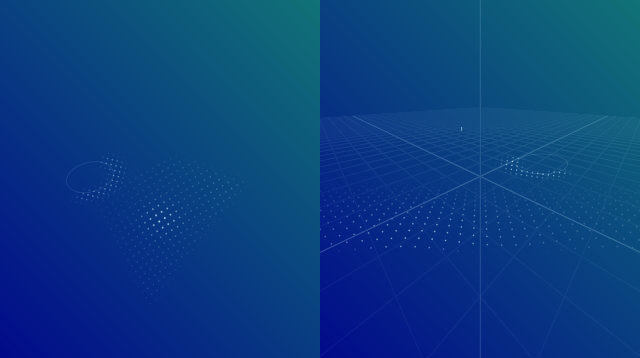
This background is drawn by a Shadertoy shader. Its source:

```glsl
// Two side-by-side panels with a diagonal blue-to-teal gradient. The left holds a
// drifting sheet of dots; the right a perspective ground grid with dots on it.
// Dots come from repeated lattices, shaped by half-planes, ellipses and glows.

const float PANEL = 0.897;          // panel width, in canvas heights
const float VANISH = 0.479;         // offset of the two vanishing points
const float ORIGIN_DEPTH = 4.417;   // ground depth where the main axes cross
const vec2 HORIZON = vec2(1.346, 0.7336);
const vec3 DEEP_BLUE = vec3(0.005, 0.040, 0.542);
const vec3 TEAL = vec3(0.064, 0.447, 0.465);
const vec3 PALE = vec3(0.74, 0.89, 0.98);

mat2 rotation(float a) {
    return mat2(cos(a), sin(a), -sin(a), cos(a));
}

// Soft coverage of a stroke or dot at distance d
float cover(float d, float size, float px) {
    return 1.0 - smoothstep(0.0, size + 0.7 * px, abs(d));
}

float glow(vec2 offset, vec2 size) {
    vec2 q = offset / size;
    return exp(-dot(q, q));
}

// Signed distance to the line from a to b, positive on its left
float halfPlane(vec2 p, vec2 a, vec2 b) {
    vec2 e = normalize(b - a);
    return e.x * (p.y - a.y) - e.y * (p.x - a.x);
}

float latticeDots(vec2 p, vec2 cell, float radius, float px) {
    vec2 q = (fract(p / cell) - 0.5) * cell;
    return cover(length(q), radius, px);
}

float ellipseRing(vec2 q, vec2 radii, float px) {
    float f = length(q / radii);
    float d = (f - 1.0) * f / max(length(q / (radii * radii)), 0.001);
    return cover(d, 0.0006, px);
}

// Crescent of dots on the side of an ellipse that faces a direction
float crescentDots(vec2 q, vec2 radii, vec2 facing, vec2 cell, float turn, float px) {
    vec2 n = q / radii;
    float band = (length(n) - 1.0) / 0.30;
    float side = smoothstep(-0.25, 0.35, dot(normalize(n + 0.0001), facing));
    return latticeDots(rotation(turn) * q, cell, 0.0020, px) * exp(-band * band) * side;
}

float dotSheet(vec2 p, float px) {
    vec2 tip = vec2(0.416, 0.115), left = vec2(0.225, 0.465);
    vec2 top = vec2(0.490, 0.590), right = vec2(0.722, 0.495);
    float inside = min(min(halfPlane(p, tip, right), halfPlane(p, right, top)),
                       min(halfPlane(p, top, left), halfPlane(p, left, tip)));
    vec2 q = rotation(-0.55) * p;
    q += 0.004 * sin(q.yx * vec2(19.0, 15.0) + vec2(0.6, 2.0));
    float core = glow(p - vec2(0.452, 0.388), vec2(0.050, 0.044));
    float rim = glow(p - vec2(0.630, 0.475), vec2(0.090, 0.080));
    float hollow = glow(p - vec2(0.340, 0.420), vec2(0.100, 0.080));
    float light = 0.15 + 0.12 * rim - 0.07 * hollow + 0.85 * core;
    float dots = latticeDots(q, vec2(0.0185, 0.0195), 0.0020 + 0.0008 * core, px);
    return dots * light * smoothstep(0.0, 0.04, inside);
}

// Dots on the ground plane; s is measured right of and below the horizon point
float groundDots(vec2 s, vec2 p, float px) {
    vec2 cell = vec2(0.20, 0.14);
    float depth = 1.0 / s.y;
    vec2 ground = vec2(s.x * depth / VANISH, depth);
    float wave = 0.06 * sin(ground.x * 2.2 + 0.8);
    vec2 dotAt = (floor((ground + vec2(0.0, wave)) / cell) + 0.5) * cell;
    dotAt.y -= 0.06 * sin(dotAt.x * 2.2 + 0.8);
    vec2 screen = vec2(dotAt.x * VANISH, 1.0) / dotAt.y;
    float range = smoothstep(2.25, 2.40, depth) * (1.0 - smoothstep(2.5, 4.5, depth));
    float light = 0.24 + 0.46 * glow(p - vec2(1.18, 0.340), vec2(0.24, 0.10));
    return cover(length(s - screen), 0.0022, px) * range * light;
}

float groundGrid(vec2 s, float px) {
    float depth = 1.0 / s.y - ORIGIN_DEPTH;
    float across = s.x / (s.y * VANISH);
    vec2 ground = vec2(depth + across, depth - across);
    vec2 g = ground / 0.879;
    vec2 w = max(fwidth(g), 0.0001);
    vec2 d = abs(fract(g - 0.5) - 0.5) * px / w;
    vec2 lines = vec2(cover(d.x, 0.0005, px), cover(d.y, 0.0005, px));
    lines = mix(lines, vec2(0.45), smoothstep(0.25, 0.7, w));
    float nearFade = mix(0.10, 0.045, smoothstep(0.05, 0.30, s.y));
    vec2 axis = abs(g) * px / w;
    float axes = max(cover(axis.x, 0.0006, px), cover(axis.y, 0.0006, px));
    float extent = 1.0 - smoothstep(30.0, 30.5, max(abs(g.x), abs(g.y)));
    return max(max(lines.x, lines.y) * nearFade, axes * 0.22) * extent;
}

void mainImage(out vec4 fragColor, in vec2 fragCoord) {
    float px = 1.0 / iResolution.y;
    vec2 p = fragCoord / iResolution.xy * vec2(2.0 * PANEL, 1.0);
    float inRight = step(PANEL, p.x);

    // Panel gradient
    float diagonal = (p.x - inRight * PANEL + p.y) / (PANEL + 1.0);
    vec3 color = mix(DEEP_BLUE, TEAL, diagonal);

    // Left panel: sheet, crescent and ring
    vec2 q = rotation(-0.25) * (p - vec2(0.252, 0.505));
    float leftLight = dotSheet(p, px) + 0.10 * ellipseRing(q, vec2(0.067, 0.041), px);
    leftLight += 0.48 * crescentDots(q, vec2(0.078, 0.050), vec2(0.8, -0.6), vec2(0.014), 0.5, px);

    // Right panel: ground, crescent, ring, upright axis and marker
    vec2 s = vec2(p.x - HORIZON.x, max(HORIZON.y - p.y, 0.012));
    float rightLight = max(groundGrid(s, px), groundDots(s, p, px));
    q = p - vec2(1.519, 0.542);
    rightLight += 0.12 * ellipseRing(q, vec2(0.072, 0.028), px);
    rightLight += 0.65 * crescentDots(q, vec2(0.088, 0.031), vec2(-0.6, -0.8), vec2(0.015, 0.011), 0.15, px);
    rightLight = max(rightLight, 0.19 * cover(s.x, 0.0006, px));
    vec2 marker = abs(p - vec2(1.294, 0.640));
    rightLight += 0.5 * cover(length(vec2(marker.x, max(marker.y - 0.004, 0.0))), 0.0010, px);

    float light = clamp(mix(leftLight, rightLight, inRight), 0.0, 1.0);
    fragColor = vec4(mix(color, PALE, light), 1.0);
}
```
